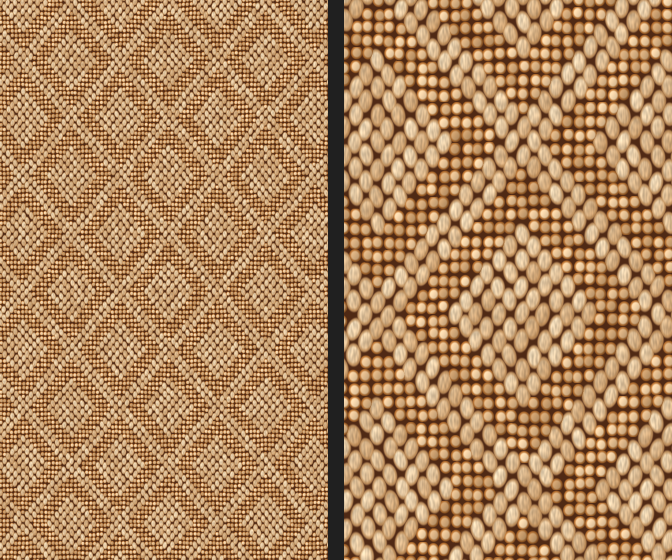
Left: the whole. Right: its middle third, enlarged.
This texture is drawn by a Shadertoy shader. Its source:

```glsl
// Woven sisal carpet: pale diamonds inside a pale diagonal lattice on a honey-brown ground

// Layout, in units of the canvas width
const vec2  PERIOD = vec2(0.2963, 0.3530);  // one diamond repeat
const vec2  CENTRE = vec2(0.5150, 0.8180);  // middle of one diamond
const float STEPS = 13.0;                   // diagonal stitch rows per repeat
const float DIAMOND_REACH = 3.5;            // inner diamond half size, in rows
const float LATTICE_START = 5.5;            // lattice begins here, in rows
const float WARP = 0.0045;                  // hand-made waviness
const float DYE = 0.02;                     // uneven dye across the carpet

// Stitch sizes, in units of one column width
const vec2  GRAIN_SIZE = vec2(0.69, 1.08);  // half size of a pale grain
const vec2  KNOT_SIZE = vec2(0.56, 0.62);   // half size of a ground knot
const float TILT = 0.35;                    // random lean of the grains
const float JITTER = 0.22;                  // random shift of the stitches
const float FIBRE = 0.24;                   // strength of the fibre streaks
const int   AA = 3;                         // samples per pixel side

const vec3 CREAM = vec3(0.94, 0.86, 0.73);
const vec3 SAND  = vec3(0.80, 0.64, 0.46);
const vec3 TAN   = vec3(0.71, 0.51, 0.30);
const vec3 TAUPE = vec3(0.59, 0.42, 0.27);
const vec3 HONEY = vec3(0.62, 0.38, 0.16);
const vec3 SHADE = vec3(0.31, 0.16, 0.08);

float hash(vec2 p) {
    vec3 q = fract(vec3(p.xyx) * 0.1031);
    q += dot(q, q.yzx + 33.33);
    return fract((q.x + q.y) * q.z);
}

float cornerSlope(vec2 cell, vec2 offset) {
    float angle = 6.28318 * hash(cell);
    return dot(vec2(cos(angle), sin(angle)), offset);
}

float gradientNoise(vec2 p) {
    vec2 i = floor(p), f = fract(p), e = vec2(0.0, 1.0);
    vec2 u = f * f * f * (f * (f * 6.0 - 15.0) + 10.0);
    return mix(mix(cornerSlope(i, f), cornerSlope(i + e.yx, f - e.yx), u.x),
               mix(cornerSlope(i + e.xy, f - e.xy), cornerSlope(i + e.yy, f - e.yy), u.x), u.y);
}

// True for stitches in the inner diamond or the lattice bands
bool isPale(vec2 stitch) {
    vec2 diagonal = vec2(0.5 * stitch.x + stitch.y, 0.5 * stitch.x - stitch.y);
    diagonal = abs(diagonal - STEPS * round(diagonal / STEPS));
    float ring = max(diagonal.x, diagonal.y);
    return ring < DIAMOND_REACH || ring > LATTICE_START;
}

// Pale grain: rounded, streaked, lit from the upper left
vec3 grainColor(vec2 d, float e, float tone, vec2 p) {
    float light = 0.10 + 0.70 * tone - 0.45 * d.x + 0.22 * d.y;
    vec3 body = mix(SAND, CREAM, clamp(light, -0.25, 1.0));
    body *= 1.0 + FIBRE * gradientNoise(p * vec2(480.0, 130.0) + 9.0 * tone);
    body = mix(body, TAN, 0.8 * smoothstep(0.55, 0.88, e));
    body = mix(body, TAUPE, smoothstep(0.80, 0.96, e));
    return mix(body, SHADE, smoothstep(0.87, 1.05, e));
}

// Ground knot: sandy middle, honey cord around it, deep gap outside
vec3 knotColor(vec2 d, float e, float tone) {
    vec3 middle = mix(SAND, CREAM, -0.15 + 0.75 * tone);
    vec3 body = mix(middle, HONEY, smoothstep(0.50, 0.85, e));
    body *= 1.04 + 0.10 * (tone - 0.5) - 0.25 * d.x + 0.15 * d.y;
    return mix(body, SHADE, smoothstep(0.82, 1.04, e));
}

vec3 weave(vec2 p) {
    vec2 pitch = PERIOD / (STEPS * vec2(2.0, 1.0));
    float aspect = pitch.y / pitch.x;
    vec2 wave = vec2(gradientNoise(p * 7.0), gradientNoise(p * 7.0 + 31.7));
    vec2 q = (p + WARP * wave - CENTRE) / pitch;
    float nearest = 1e5;
    vec3 color = SHADE;

    // Staggered columns: the closest stitch lies on top
    for (int i = -1; i <= 1; i++) {
        float column = round(q.x) + float(i);
        float stagger = 0.5 * mod(column, 2.0);
        vec2 stitch = vec2(column, round(q.y - stagger) + stagger);
        vec2 d = (q - stitch) * vec2(1.0, aspect);
        vec2 id = stitch * vec2(1.0, 2.0) + 200.0;
        bool pale = isPale(stitch);
        if (pale) {
            d.x += TILT * (hash(id + 57.0) - 0.5) * d.y;
        } else {
            // Two short knots take the place of one grain
            float side = d.y < 0.0 ? -1.0 : 1.0;
            d.y -= side * 0.25 * aspect;
            id += 400.0 + 150.0 * side;
        }
        d += JITTER * (vec2(hash(id + 13.0), hash(id + 91.0)) - 0.5);
        float e = length(d / (pale ? GRAIN_SIZE : KNOT_SIZE));
        if (e < nearest) {
            nearest = e;
            float tone = hash(id);
            color = pale ? grainColor(d, e, tone, p) : knotColor(d, e, tone);
        }
    }
    // Soft uneven dye
    return color * (1.0 + DYE * gradientNoise(p * 11.0 + 5.0));
}

void mainImage(out vec4 fragColor, in vec2 fragCoord) {
    vec3 sum = vec3(0.0);
    for (int k = 0; k < AA * AA; k++) {
        vec2 offset = (vec2(k % AA, k / AA) + 0.5) / float(AA) - 0.5;
        sum += weave((fragCoord + offset) / iResolution.x);
    }
    fragColor = vec4(sum / float(AA * AA), 1.0);
}
```
